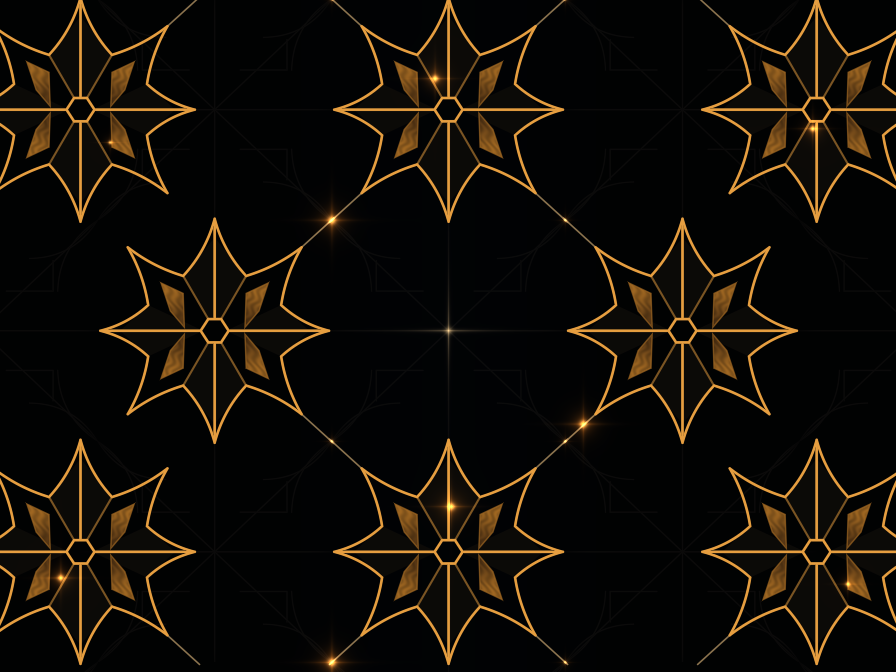
Reproduce this pattern procedurally as a Shadertoy shader.

```glsl
// Gilded eight-point stars in staggered rows on black, joined by fine diagonal links.
// Each star is folded into one quadrant and drawn from bowed edges and convex shards;
// glowing nodes, hashed sparks and a dim filigree fill the spaces between.

const vec3 GOLD = vec3(0.90, 0.62, 0.25);
const vec3 PALE_GOLD = vec3(0.64, 0.53, 0.36);
const vec3 BRONZE = vec3(0.23, 0.14, 0.06);
const vec3 AMBER = vec3(0.62, 0.40, 0.13);
const vec3 EMBER = vec3(1.0, 0.53, 0.12);
const float ROW = 1.895;       // row spacing, in star radii
const float SIDE_COL = 3.155;  // column spacing of the outer rows
const float MID_COL = 2.005;   // half spacing of the middle row

float hash(vec2 p) {
    return fract(sin(dot(p, vec2(127.1, 311.7))) * 4375.85);
}

// Distance to a segment bowed to its right by a parabola
float bowedEdge(vec2 p, vec2 a, vec2 b, float bend) {
    vec2 d = b - a;
    float len = length(d);
    d /= len;
    float along = dot(p - a, d);
    float h = clamp(along / len, 0.0, 1.0);
    float across = dot(p - a, vec2(d.y, -d.x)) - bend * 4.0 * h * (1.0 - h);
    return length(vec2(across, along - h * len));
}

float segment(vec2 p, vec2 a, vec2 b) {
    return bowedEdge(p, a, b, 0.0);
}

// Signed distance to the line a-b, negative on its left
float halfPlane(vec2 p, vec2 a, vec2 b) {
    vec2 d = normalize(b - a);
    return dot(p - a, vec2(d.y, -d.x));
}

float convexQuad(vec2 p, vec2 a, vec2 b, vec2 c, vec2 d) {
    return max(max(halfPlane(p, a, b), halfPlane(p, b, c)),
               max(halfPlane(p, c, d), halfPlane(p, d, a)));
}

float stroke(float d, float halfWidth, float aa) {
    return 1.0 - smoothstep(halfWidth - 0.5 * aa, halfWidth + 0.5 * aa, d);
}

// Soft core with four thin rays
vec3 spark(vec2 p, float size) {
    float r = length(p);
    vec2 a = abs(p) / size;
    float rays = exp(-a.x * 70.0 - a.y * 9.0) + exp(-a.y * 70.0 - a.x * 9.0);
    float core = exp(-r * r / (0.0012 * size * size));
    return EMBER * (0.5 * exp(-r / (0.06 * size)) + 0.45 * rays) * min(size * 1.4, 1.0)
         + vec3(1.0, 0.8, 0.45) * core * 0.6;
}

vec3 drawStar(vec3 color, vec2 p, float aa) {
    vec2 q = abs(p);
    vec2 top = vec2(0.0, 0.96), upperNotch = vec2(0.27, 0.47), corner = vec2(0.745, 0.715);
    vec2 sideNotch = vec2(0.57, 0.22), side = vec2(0.98, 0.0), hub = vec2(0.055, 0.10);

    // Dark petals
    float petals = min(convexQuad(q, vec2(-0.1, 0.1), hub, upperNotch, vec2(-0.1, 0.92)),
                       convexQuad(q, vec2(0.12, -0.1), vec2(0.92, -0.1), sideNotch, vec2(0.12, 0.01)));
    color = mix(color, vec3(0.045, 0.038, 0.028), stroke(petals, 0.0, aa));

    // Brushed shards
    float shard = convexQuad(q, vec2(0.26, 0.03), vec2(0.38, 0.17), vec2(0.46, 0.41), vec2(0.27, 0.32));
    float grain = 0.9 + 0.1 * sin(90.0 * q.x - 35.0 * q.y + 2.0 * sin(41.0 * p.y + 17.0 * p.x));
    float shine = smoothstep(0.03, 0.4, q.y + 0.5 * (q.x - 0.3));
    color = mix(color, mix(BRONZE, AMBER, 0.25 + 0.75 * shine) * grain, stroke(shard, 0.0, aa));
    color = mix(color, AMBER, 0.7 * stroke(abs(shard), 0.006, aa));

    // Outline, spokes and hub
    float outline = min(min(bowedEdge(q, top, upperNotch, 0.035), bowedEdge(q, upperNotch, corner, 0.025)),
                        min(bowedEdge(q, corner, sideNotch, 0.025), bowedEdge(q, sideNotch, side, 0.03)));
    float spokes = min(segment(q, top, vec2(0.0, 0.11)), segment(q, side, vec2(0.12, 0.0)));
    float ring = min(segment(q, vec2(0.0, 0.10), hub), segment(q, hub, vec2(0.12, 0.0)));
    color = mix(color, GOLD * 0.7, 0.75 * stroke(segment(q, hub, upperNotch), 0.009, aa));
    return mix(color, GOLD, stroke(min(outline, min(spokes, ring)), 0.0115, aa));
}

// Barely visible tracery around the empty centres
float filigree(vec2 p, float aa) {
    vec2 q = abs(p), node = vec2(1.0, 0.945);
    float d = min(segment(q, vec2(0.0), node), min(q.x, q.y));
    d = min(d, min(bowedEdge(q, node, vec2(0.66, 0.34), 0.09), bowedEdge(q, node, vec2(0.42, 0.62), -0.09)));
    d = min(d, min(segment(q, vec2(0.22, 0.34), vec2(0.62, 0.34)), segment(q, vec2(0.62, 0.34), vec2(0.62, 0.6))));
    return stroke(d, 0.006, aa) * (1.0 - smoothstep(0.8, 1.2, max(q.x, q.y)));
}

void mainImage(out vec4 fragColor, in vec2 fragCoord) {
    float aa = 5.76 * 1.3 / iResolution.y;
    vec2 p = (fragCoord - 0.5 * iResolution.xy) / iResolution.y * 5.76 - vec2(0.005, 0.045);
    vec3 color = vec3(0.004, 0.006, 0.008) + vec3(0.0, 0.004, 0.009) * exp(-p.x * p.x);
    vec3 glow = vec3(0.0);

    // Filigree in the gaps of every row
    float row = floor(p.y / ROW + 0.5);
    float stagger = mod(row, 2.0) * MID_COL;
    vec2 gap = vec2(mod(p.x - stagger + MID_COL, 2.0 * MID_COL) - MID_COL, p.y - row * ROW);
    color += vec3(0.04, 0.035, 0.03) * filigree(gap, aa);

    // Stars and their links
    for (int j = -1; j <= 1; j++)
    for (int i = -1; i <= 1; i++) {
        if (j == 0 && i == 0) continue;
        vec2 id = vec2(i, j);
        vec2 q = p - vec2(id.x * (j == 0 ? MID_COL : SIDE_COL), id.y * ROW);
        bool linked = j == 0 ? q.x * id.x < 0.0 : (i == 0 || q.y * id.y > 0.0);
        float link = segment(abs(q), vec2(0.745, 0.715), vec2(1.02, 0.965));
        if (linked) color = mix(color, PALE_GOLD, 0.85 * stroke(link, 0.007, aa));
        color = drawStar(color, q, aa);
        vec2 offset = 0.8 * (vec2(hash(id + 2.3), hash(id + 7.9)) - 0.5);
        if (j != 0) glow += spark(q - offset, 0.4 + 0.6 * hash(id + 4.1));
        else if (i == 1) glow += spark(q + vec2(0.85, 0.80), 0.9);
    }

    // Link nodes, every second one on the left burning brighter
    float nodeRow = floor(p.y / ROW);
    vec2 node = vec2(abs(p.x) - 1.0, p.y - (nodeRow + 0.5) * ROW);
    bool burning = p.x < 0.0 && mod(nodeRow, 2.0) < 0.5;
    glow += spark(node, burning ? 0.95 : 0.35);

    // Fine cross at the centre
    vec2 c = abs(p);
    float cross = exp(-c.x * 110.0 - c.y * 4.5) + exp(-c.y * 110.0 - c.x * 4.5);
    glow += PALE_GOLD * (0.6 * cross + 0.5 * exp(-dot(p, p) * 900.0));

    fragColor = vec4(min(color + glow, 1.0), 1.0);
}
```
